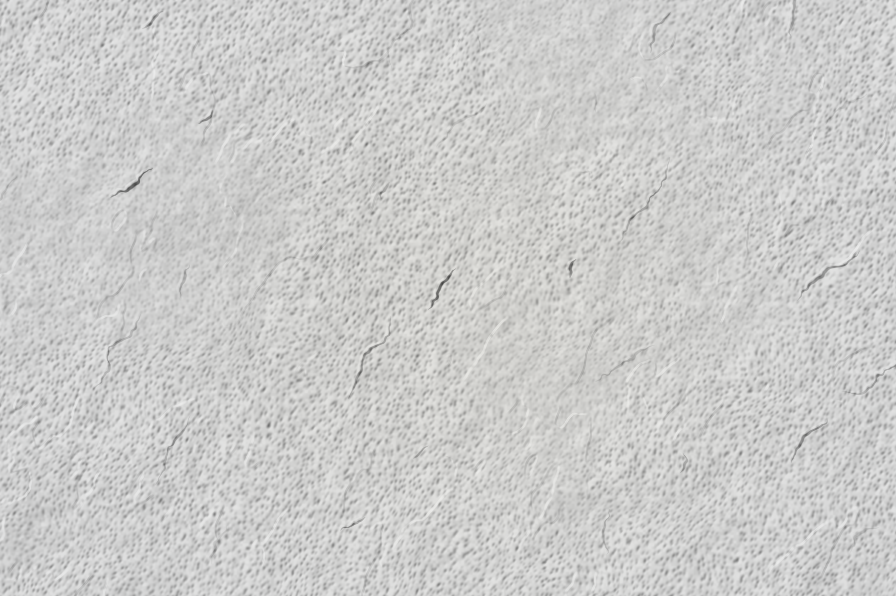
A Shadertoy shader for this texture:

```glsl
#define BASE_TONE 0.797
#define PIT_DENSITY 104.0
#define PIT_CONTRAST 0.225
#define RELIEF 0.8
#define LEDGE_HEIGHT 0.11
#define GRIT 0.05
#define CRACKS 28
#define CRACK_WIDTH 0.0034
#define LIGHT_DIR vec2(-0.78, 0.62)
#define SLANT vec2(0.5, 0.866)

float hash(vec2 p) {
    vec3 q = fract(p.xyx * 0.1031);
    q += dot(q, q.yzx + 33.33);
    return fract((q.x + q.y) * q.z);
}

vec2 hash2(vec2 p) {
    return vec2(hash(p), hash(p + 71.7));
}

float noise(vec2 p) {
    vec2 i = floor(p), f = fract(p);
    f = f * f * f * (f * (f * 6.0 - 15.0) + 10.0);
    return mix(mix(hash(i), hash(i + vec2(1, 0)), f.x),
               mix(hash(i + vec2(0, 1)), hash(i + vec2(1, 1)), f.x), f.y);
}

float fbm(vec2 p) {
    float sum = 0.0, amp = 0.5;
    for (int i = 0; i < 4; i++) {
        sum += amp * noise(p);
        p = mat2(1.6, 1.2, -1.2, 1.6) * p + 17.3;
        amp *= 0.5;
    }
    return sum / 0.9375;
}

// Coordinates along and across a direction
vec2 align(vec2 p, vec2 dir) {
    return vec2(dot(p, dir), dot(p, vec2(-dir.y, dir.x)));
}

// Trowelled undulation with slanted, broken ledges of plaster
float wallHeight(vec2 p) {
    float h = 0.36 * noise(p * 9.0) + 0.22 * noise(p * 23.0 + 5.0)
            + 0.17 * noise(p * 52.0 + 9.0);
    float broken = smoothstep(0.45, 0.65, noise(p * 10.0 + 40.0));
    float ledge = smoothstep(0.485, 0.51, fbm(align(p, SLANT) * vec2(6.0, 13.0) + 20.0));
    return h + LEDGE_HEIGHT * broken * ledge;
}

// Side-lit slanted pits on a jittered grid
float pitShade(vec2 p) {
    vec2 g = p * PIT_DENSITY;
    g += 1.3 * vec2(noise(p * 11.0), noise(p * 11.0 + 31.0));
    vec2 cell = floor(g);
    float shade = 0.184;
    for (int y = -1; y <= 1; y++)
    for (int x = -1; x <= 1; x++) {
        vec2 id = cell + vec2(x, y);
        vec2 d = g - id - 0.5 - 0.8 * (hash2(id) - 0.5);
        vec2 q = align(d, SLANT);
        float pit = exp(-5.5 * q.x * q.x - 11.0 * q.y * q.y);
        float depth = mix(0.3, 1.0, hash(id + 13.0));
        shade -= depth * pit * (0.7 + 3.2 * dot(d, LIGHT_DIR));
    }
    return shade;
}

// Tapered cracks: dark groove, bright lip on the lit side
float crackShade(vec2 p, float aspect) {
    float shade = 0.0;
    float soft = max(0.0014, 0.6 / iResolution.y);
    for (int i = 0; i < CRACKS; i++) {
        float n = float(i);
        vec2 id = vec2(n * 3.7 + 2.0, 11.0);
        vec2 centre = fract(n * vec2(0.7549, 0.5698) + vec2(0.13, 0.41));
        float angle = mix(0.5, 1.7, hash(id + 5.0));
        float size = hash(id + 9.0);
        vec2 q = align(p - centre * vec2(aspect, 1.0), vec2(cos(angle), sin(angle)));
        float t = q.x / mix(0.016, 0.085, size * size);
        float taper = max(0.0, 1.0 - t * t);
        q.y += 0.024 * (noise(vec2(q.x * 24.0, n * 7.0)) - 0.5);
        q.y += 0.005 * (noise(vec2(q.x * 120.0, n * 5.0)) - 0.5);
        float strength = hash(id + 21.0);
        strength = mix(0.08, 0.45, strength * strength);
        float w = CRACK_WIDTH * taper * mix(0.1, 1.0, noise(p * 45.0));
        float groove = 1.0 - smoothstep(w * 0.4, w + soft, abs(q.y));
        float lip = 1.0 - smoothstep(0.0, 0.003, abs(q.y - w - 0.0035));
        shade += sqrt(taper) * strength * (0.22 * lip - groove);
    }
    return max(shade, -0.45);
}

void mainImage(out vec4 fragColor, in vec2 fragCoord) {
    vec2 p = fragCoord / iResolution.y;
    float aspect = iResolution.x / iResolution.y;

    // Smoother patches where the pits were filled in
    float rough = mix(0.5, 1.1, smoothstep(0.28, 0.58, fbm(p * 3.2 + 3.0)));

    // Shading, with highlights gently compressed
    float slope = wallHeight(p) - wallHeight(p + 0.004 * LIGHT_DIR);
    float tone = BASE_TONE + PIT_CONTRAST * rough * pitShade(p);
    tone += RELIEF * slope + crackShade(p, aspect);
    tone += GRIT * (noise(p * 210.0) - 0.5) + 0.015 * (noise(p * 2.0) - 0.5);
    tone -= 0.5 * max(tone - 0.87, 0.0);

    // Faint warmth in the middle, cooler edges
    vec2 c = p - vec2(0.55 * aspect, 0.5);
    vec3 tint = mix(vec3(0.998, 1.0, 1.001), vec3(1.003, 1.001, 0.985), exp(-5.0 * dot(c, c)));
    fragColor = vec4(clamp(tone * tint, 0.0, 1.0), 1.0);
}
```
